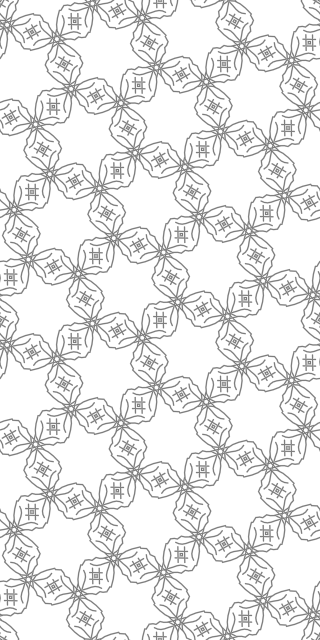
Reproduce this pattern procedurally as a Shadertoy shader.

```glsl
const float EDGE_LENGTH = 0.16;   // honeycomb edge, in canvas widths
const float HALF_LINE = 0.0128;   // in edge lengths
const vec3 PAPER = vec3(1.0);
const vec3 INK = vec3(0.48);

// Strokes in edge units: x runs along the edge, y across it
const vec2 RIM_RIGHT[7] = vec2[7](
    vec2(0.415, 0.0), vec2(0.375, 0.12), vec2(0.30, 0.19), vec2(0.26, 0.25),
    vec2(0.165, 0.265), vec2(0.13, 0.315), vec2(0.07, 0.36));
const vec2 RIM_LEFT[7] = vec2[7](
    vec2(0.07, 0.36), vec2(-0.04, 0.335), vec2(-0.06, 0.355), vec2(-0.20, 0.275),
    vec2(-0.30, 0.20), vec2(-0.38, 0.11), vec2(-0.415, 0.0));
const vec2 STRAND[7] = vec2[7](
    vec2(0.475, -0.043), vec2(0.40, 0.0), vec2(0.30, 0.053), vec2(0.22, 0.09),
    vec2(0.16, 0.13), vec2(0.12, 0.18), vec2(0.095, 0.24));

vec2 rotate(vec2 p, float angle) {
    float c = cos(angle), s = sin(angle);
    return vec2(c * p.x - s * p.y, s * p.x + c * p.y);
}

float segmentDistance(vec2 p, vec2 a, vec2 b) {
    vec2 ap = p - a, ab = b - a;
    return length(ap - ab * clamp(dot(ap, ab) / dot(ab, ab), 0.0, 1.0));
}

float strokeDistance(vec2 p, vec2 points[7]) {
    float d = 1e3;
    for (int i = 0; i < 6; i++) {
        d = min(d, segmentDistance(p, points[i], points[i + 1]));
    }
    return d;
}

// Small square inside two pairs of crossed bars
float crossedBars(vec2 p) {
    vec2 q = abs(p);
    float upright = segmentDistance(q, vec2(0.065, 0.0), vec2(0.065, 0.15));
    float level = segmentDistance(q, vec2(0.0, 0.065), vec2(0.12, 0.065));
    float square = abs(max(q.x, q.y) - 0.022);
    return min(min(upright, level), square);
}

// Half a medallion rim; a half turn completes it
float halfRim(vec2 p) {
    return min(strokeDistance(p, RIM_RIGHT), strokeDistance(p, RIM_LEFT));
}

float medallion(vec2 p) {
    vec2 quadrant = abs(p);
    vec2 flipped = vec2(quadrant.x, -quadrant.y);
    float rim = min(halfRim(p), halfRim(-p));
    float inner = min(strokeDistance(quadrant, STRAND), strokeDistance(flipped, STRAND));
    float outer = segmentDistance(quadrant, vec2(0.525, 0.043), vec2(0.36, 0.138));
    float core = crossedBars(rotate(p, radians(45.0)));
    return min(min(rim, core), min(inner, outer));
}

// Skewed lattice that closes over one canvas width
vec2 toLattice(vec2 p) {
    return vec2(4.0 * p.x - p.y, 4.0 * p.y - p.x);
}

// Lattice coordinates to a regular hexagonal frame, in edge lengths
vec2 toHexFrame(vec2 cell) {
    return sqrt(3.0) * vec2(cell.x + 0.5 * cell.y, 0.5 * sqrt(3.0) * cell.y);
}

// Three medallions per cell, each turned 60 degrees further
float latticeDistance(vec2 lattice) {
    float d = 1e3;
    for (int i = 0; i < 3; i++) {
        vec2 offset = 0.5 * vec2(i == 2, i == 1);
        vec2 cell = fract(lattice - offset + 0.5) - 0.5;
        float angle = radians(30.0 + 60.0 * float(i));
        d = min(d, medallion(rotate(toHexFrame(cell), -angle)));
    }
    return d;
}

void mainImage(out vec4 fragColor, in vec2 fragCoord) {
    vec2 p = (fragCoord - 0.5 * iResolution.xy) / iResolution.x;
    float pixel = 1.0 / (iResolution.x * EDGE_LENGTH);
    float d = latticeDistance(toLattice(p)) - HALF_LINE;
    float coverage = 1.0 - smoothstep(-0.7 * pixel, 0.7 * pixel, d);
    fragColor = vec4(mix(PAPER, INK, coverage), 1.0);
}
```
